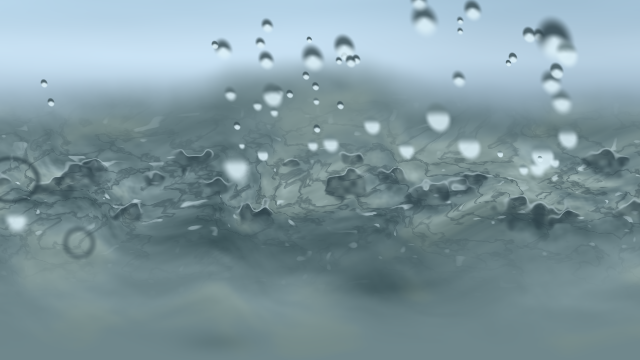
Reproduce this texture procedurally as a Shadertoy shader.

```glsl
// Raindrops splashing on rough grey-blue water, with a shallow band of focus
#define HORIZON 0.70
#define FOCUS_Y 0.47
#define FOCUS_WIDTH 0.15
#define DROPS 46
#define SPLASHES 22
#define SKY_HIGH vec3(0.70, 0.82, 0.90)
#define SKY_LOW vec3(0.78, 0.88, 0.95)
#define WATER vec3(0.435, 0.53, 0.55)
#define DEEP vec3(0.18, 0.26, 0.29)
#define GLINT vec3(0.86, 0.94, 0.97)

float hash(vec2 p) {
    return fract(sin(dot(p, vec2(127.1, 311.7))) * 43758.5453);
}

float noise(vec2 p) {
    vec2 i = floor(p), f = fract(p);
    f = f * f * (3.0 - 2.0 * f);
    return mix(mix(hash(i), hash(i + vec2(1, 0)), f.x),
               mix(hash(i + vec2(0, 1)), hash(i + vec2(1, 1)), f.x), f.y);
}

// Layered noise; a low gain gives an out-of-focus surface
float fbm(vec2 p, float gain) {
    float sum = 0.0, amp = 0.5;
    for (int i = 0; i < 5; i++) {
        sum += amp * (noise(p) - 0.5);
        p = mat2(1.6, 1.0, -1.0, 1.6) * p + 7.3;
        amp *= gain;
    }
    return sum;
}

// Soft elliptical patch of light or shade
float patchTone(vec2 p, vec2 centre, vec2 size, float amount) {
    vec2 q = (p - centre) / size;
    return amount * exp(-dot(q, q));
}

float broadTones(vec2 p) {
    float t = patchTone(p, vec2(1.03, 0.29), vec2(0.32, 0.12), -0.11);
    t += patchTone(p, vec2(1.08, 0.20), vec2(0.14, 0.035), -0.10);
    t += patchTone(p, vec2(0.58, 0.34), vec2(0.20, 0.06), -0.08);
    t += patchTone(p, vec2(1.42, 0.38), vec2(0.16, 0.06), -0.08);
    t += patchTone(p, vec2(0.36, 0.64), vec2(0.28, 0.06), -0.05);
    t += patchTone(p, vec2(1.55, 0.64), vec2(0.25, 0.04), -0.08);
    t += patchTone(p, vec2(0.60, 0.05), vec2(0.10, 0.03), -0.06);
    t += patchTone(p, vec2(0.80, 0.17), vec2(0.16, 0.07), 0.06);
    t += patchTone(p, vec2(1.60, 0.23), vec2(0.20, 0.08), 0.07);
    t += patchTone(p, vec2(0.20, 0.20), vec2(0.25, 0.07), 0.04);
    t += patchTone(p, vec2(0.30, 0.52), vec2(0.25, 0.04), 0.05);
    t += patchTone(p, vec2(1.15, 0.50), vec2(0.12, 0.03), 0.05);
    return t + patchTone(p, vec2(1.47, 0.58), vec2(0.05, 0.03), 0.13);
}

vec3 sky(vec2 p) {
    vec3 c = mix(SKY_LOW, SKY_HIGH, smoothstep(0.86, 1.0, p.y));
    c -= 0.07 * smoothstep(0.5, 1.7, p.x) + 0.12 * smoothstep(0.86, 0.70, p.y);
    return c + 0.07 * fbm(p * vec2(2.0, 12.0), 0.4);
}

vec3 water(vec2 p, float focus) {
    float gain = mix(0.32, 0.62, focus);
    vec2 q = p * vec2(6.0, 11.0) + 1.2 * noise(p * 5.0);
    float height = fbm(q, gain);
    float slope = height - fbm(q + vec2(0.05, 0.22), gain);
    float strength = mix(0.55, 1.0, focus) * smoothstep(0.0, 0.25, p.y);
    vec3 c = WATER + broadTones(p);
    c += strength * (0.30 * height + 0.38 * slope);
    c += vec3(0.02, 0.012, -0.01) * smoothstep(0.0, 0.2, height);
    // Broken glassy ridges and small bright reflections
    float ridge = abs(fbm(p * vec2(13.0, 22.0) + height * 2.0, 0.55));
    c = mix(c, DEEP, 0.42 * focus * smoothstep(0.08, 0.0, ridge));
    float spark = noise(p * vec2(32.0, 52.0) + height * 4.0);
    return mix(c, GLINT, 0.6 * focus * smoothstep(0.85, 0.97, spark));
}

// Ragged dark dome of water with a lit upper edge
void splash(inout vec3 c, vec2 p, vec2 centre, float size) {
    vec2 q = (p - centre) / size;
    q += 0.9 * vec2(noise(p * 38.0), noise(p * 38.0 + 9.0)) - 0.45;
    float d = length(q * vec2(0.7, 1.1)) - 0.75;
    float body = smoothstep(0.15, -0.2, d) * smoothstep(-0.8, 0.0, q.y);
    c = mix(c, DEEP, body * (0.25 + 0.55 * noise(p * 55.0)));
    float rim = smoothstep(0.14, 0.0, abs(d)) * smoothstep(0.0, 0.7, q.y);
    c = mix(c, GLINT, 0.4 * rim);
}

// Blurred drop: shaded above, bright below
void drop(inout vec3 c, vec2 p, vec2 centre, float r, float blur, float shade) {
    vec2 q = (p - centre) / r;
    q.x += 0.15 * q.y;
    float d = length(q * vec2(1.0, 0.82)) - 1.0;
    float light = smoothstep(0.7, -0.3, q.y + 0.8 * shade * length(q) - 0.2);
    vec3 tone = mix(mix(WATER, DEEP, shade), GLINT, light);
    c = mix(c, tone, 0.85 * smoothstep(blur, -blur, d));
}

void mainImage(out vec4 fragColor, in vec2 fragCoord) {
    vec2 p = fragCoord / iResolution.y;
    float focus = exp(-pow((p.y - FOCUS_Y) / FOCUS_WIDTH, 2.0));

    // Hazy water line, raised behind the densest rain
    float line = HORIZON + patchTone(p, vec2(0.88, 0.7), vec2(0.28, 0.4), 0.10);
    line += 0.10 * fbm(p * vec2(6.0, 3.0), 0.4);
    vec3 c = mix(water(p, focus), sky(p), smoothstep(-0.07, 0.09, p.y - line));

    for (int i = 0; i < SPLASHES; i++) {
        float k = float(i), h = hash(vec2(k, 3.0));
        vec2 at = vec2((k + h) / float(SPLASHES) * 1.78, 0.39 + 0.17 * hash(vec2(k, 8.0)));
        splash(c, p, at, mix(0.025, 0.06, h));
    }
    for (int i = 0; i < DROPS; i++) {
        float k = float(i), h = hash(vec2(k, 21.0));
        vec2 at = vec2(0.62 + 0.98 * hash(vec2(k, 5.0)), 0.52 + 0.48 * hash(vec2(k, 13.0)));
        float r = mix(0.007, 0.032, h * h);
        drop(c, p, at, r, mix(0.2, 0.55, hash(vec2(k, 31.0))), 0.8 * smoothstep(0.62, 0.85, at.y));
        // Sparse fine beads off to the left
        vec2 bead = vec2(at.x - 0.62, 0.64 + 0.24 * h);
        if (i % 5 == 0) drop(c, p, bead, 0.009, 0.25, 0.7);
    }
    // Large tumbling drop, upper right, and its bright companion
    drop(c, p, vec2(1.54, 0.89), 0.043, 0.4, 1.0);
    drop(c, p, vec2(1.575, 0.85), 0.027, 0.35, 0.1);
    // Soft ring and curled sheet at the left
    float ring = abs(length(p - vec2(0.22, 0.325)) - 0.038);
    c = mix(c, DEEP, 0.45 * smoothstep(0.016, 0.0, ring));
    float curl = abs(length((p - vec2(0.03, 0.50)) * vec2(0.8, 1.0)) - 0.06);
    c = mix(c, DEEP, 0.65 * smoothstep(0.012, 0.0, curl));
    drop(c, p, vec2(0.045, 0.39), 0.026, 0.5, 0.0);

    fragColor = vec4(clamp(c, 0.0, 1.0), 1.0);
}
```
